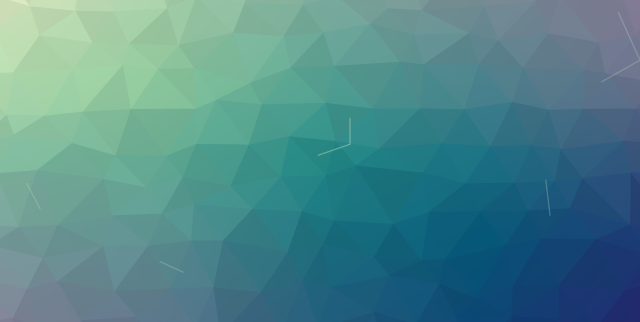
Reproduce this background procedurally as a Shadertoy shader.

```glsl
// A low-poly sheet fading from cream through green and teal to navy.
// A staggered, jittered grid is cut into triangles; each takes its tint from
// a smooth two-way colour ramp at its centroid. A few pale hairlines lie on top.

float hash(vec2 p) {
    vec3 q = fract(p.xyx * vec3(0.1031, 0.1030, 0.0973));
    q += dot(q, q.yzx + 33.33);
    return fract((q.x + q.y) * q.z);
}

// Five evenly spaced stops over 0..1
vec3 ramp(float t, vec3 a, vec3 b, vec3 c, vec3 d, vec3 e) {
    t = clamp(t, 0.0, 1.0) * 4.0;
    vec3 col = mix(a, b, clamp(t, 0.0, 1.0));
    col = mix(col, c, clamp(t - 1.0, 0.0, 1.0));
    col = mix(col, d, clamp(t - 2.0, 0.0, 1.0));
    return mix(col, e, clamp(t - 3.0, 0.0, 1.0));
}

// Horizontal ramps blended from the bottom to the top
vec3 backdrop(vec2 uv) {
    float x = uv.x;
    vec3 bottom = ramp(x, vec3(.50,.50,.58), vec3(.36,.46,.54), vec3(.14,.36,.48), vec3(.05,.27,.45), vec3(.14,.15,.43));
    vec3 low    = ramp(x, vec3(.46,.60,.60), vec3(.36,.57,.57), vec3(.10,.43,.49), vec3(.02,.34,.47), vec3(.11,.22,.45));
    vec3 middle = ramp(x, vec3(.51,.73,.62), vec3(.38,.66,.57), vec3(.13,.53,.52), vec3(.10,.43,.50), vec3(.20,.32,.48));
    vec3 high   = ramp(x, vec3(.69,.85,.67), vec3(.55,.77,.60), vec3(.33,.63,.57), vec3(.30,.51,.55), vec3(.42,.45,.55));
    vec3 top    = ramp(x, vec3(.84,.90,.74), vec3(.64,.80,.65), vec3(.48,.66,.60), vec3(.46,.55,.58), vec3(.50,.47,.57));
    return ramp(uv.y, bottom, low, middle, high, top);
}

// Mesh corner in units of the canvas height
vec2 corner(vec2 id, vec2 cell) {
    vec2 jitter = vec2(hash(id + 40.0), hash(id + 91.0)) - 0.5;
    vec2 pos = id + vec2(0.5 * mod(id.y, 2.0), 0.0) + jitter * vec2(0.58, 0.5);
    pos.y += 0.13 * sin(id.x * 0.9 + id.y * 1.7);
    return pos * cell;
}

// Distance to the left of the line from a to b
float leftOf(vec2 p, vec2 a, vec2 b) {
    vec2 d = normalize(b - a);
    return d.x * (p.y - a.y) - d.y * (p.x - a.x);
}

// Flat facet: rgb weighted by its smooth coverage, coverage in alpha
vec4 facet(vec2 p, vec2 a, vec2 b, vec2 c, float aspect, float seed) {
    float inside = min(leftOf(p, a, b), min(leftOf(p, b, c), leftOf(p, c, a)));
    float cover = clamp(inside * iResolution.y + 0.5, 0.0, 1.0);
    vec2 tintAt = mix((a + b + c) / 3.0, p, 0.2);
    vec3 tint = backdrop(tintAt / vec2(aspect, 1.0));
    tint *= 1.0 + 0.075 * (seed - 0.5);
    return vec4(tint, 1.0) * cover;
}

// Thin line from a to b
float hairline(vec2 p, vec2 a, vec2 b) {
    vec2 d = b - a;
    float along = clamp(dot(p - a, d) / dot(d, d), 0.0, 1.0);
    float away = length(p - a - d * along);
    return 1.0 - smoothstep(0.0, 0.0018 + 0.7 / iResolution.y, away);
}

void mainImage(out vec4 fragColor, in vec2 fragCoord) {
    vec2 uv = fragCoord / iResolution.xy;
    vec2 p = fragCoord / iResolution.y;
    float aspect = iResolution.x / iResolution.y;
    vec2 cell = vec2(aspect / 14.0, 1.0 / 9.0);

    // Gather the facets near this point
    vec4 mesh = vec4(backdrop(uv), 1.0) * 0.001;
    for (int j = -1; j <= 1; j++) {
        for (int i = -1; i <= 1; i++) {
            vec2 id = floor(p / cell) + vec2(i, j);
            vec2 a = corner(id, cell);
            vec2 b = corner(id + vec2(1, 0), cell);
            vec2 c = corner(id + vec2(1, 1), cell);
            vec2 d = corner(id + vec2(0, 1), cell);
            float seedA = hash(id + 7.0), seedB = hash(id + 23.0);
            // Split each quad along its shorter diagonal
            if (distance(a, c) < distance(b, d)) {
                mesh += facet(p, a, b, c, aspect, seedA);
                mesh += facet(p, a, c, d, aspect, seedB);
            } else {
                mesh += facet(p, a, b, d, aspect, seedA);
                mesh += facet(p, b, c, d, aspect, seedB);
            }
        }
    }
    vec3 col = mesh.rgb / mesh.a;

    // Pale hairlines: one bright bent crease, one at the right, faint strays
    vec2 q = vec2(uv.x * 1.984, uv.y);
    float crease = max(hairline(q, vec2(1.085, .632), vec2(1.085, .552)),
                       hairline(q, vec2(1.085, .552), vec2(.987, .518)));
    float rightBend = max(hairline(q, vec2(1.917, .961), vec2(1.984, .813)),
                          hairline(q, vec2(1.984, .813), vec2(1.865, .746)));
    float strays = max(hairline(q, vec2(1.692, .440), vec2(1.705, .332)),
                   max(hairline(q, vec2(.497, .187), vec2(.567, .155)),
                       hairline(q, vec2(.083, .430), vec2(.124, .352))));
    float glint = max(0.45 * crease, max(0.3 * rightBend, 0.3 * strays));
    col = mix(col, vec3(.72, .84, .74), glint);

    fragColor = vec4(col, 1.0);
}
```
